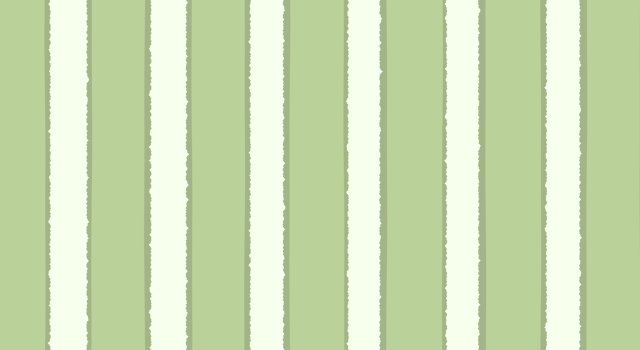
This pattern is drawn by a WebGL 2 fragment shader. Its source:

```glsl
#version 300 es
precision highp float;
// Six torn white paper stripes with sage borders on a soft green ground.

#define PITCH 0.1549        // stripe spacing, in canvas widths
#define FIRST 0.1068        // centre of the first stripe
#define BAND_HALF 0.0352    // half width of the sage band
#define BORDER_LEFT 0.0078  // mean border left of the white
#define BORDER_RIGHT 0.0072 // border right of the first white stripe
#define VARIATION 0.0019    // change of width between stripes
#define TEAR_DEPTH 0.0045   // height of the torn bumps
#define TEAR_FREQ 85.0      // torn bumps per canvas width

uniform vec2 u_resolution;
out vec4 fragColor;

const vec3 GROUND = vec3(0.73, 0.82, 0.60);
const vec3 PAPER = vec3(0.97, 1.00, 0.93);
const vec3 SAGE = vec3(0.64, 0.71, 0.53);

float hash(vec2 p) {
    return fract(sin(dot(p, vec2(127.1, 311.7))) * 43758.5);
}

// One-dimensional cellular noise: distance to the nearest jittered point.
float cells(float t, float seed) {
    float cell = floor(t);
    float nearest = 2.0;
    for (float k = -1.0; k <= 1.0; k++) {
        float point = cell + k + hash(vec2(cell + k, seed));
        nearest = min(nearest, abs(t - point));
    }
    return nearest;
}

// Torn profile around zero; cusps point out of the paper.
float tear(float y, float seed) {
    float coarse = cells(y * TEAR_FREQ, seed);
    float fine = cells(y * TEAR_FREQ * 2.3, seed + 31.0);
    return TEAR_DEPTH * (coarse * coarse - 0.13 + 0.5 * (fine - 0.3));
}

// Slow bend of the cut outer edges.
float drift(float y, float seed) {
    return 0.0006 * sin(y * 9.0 + seed * 2.4) + 0.0003 * sin(y * 23.0 + seed);
}

// Coverage of the span between two vertical edges.
float span(float x, float left, float right, float aa) {
    return smoothstep(-aa, aa, x - left) * smoothstep(-aa, aa, right - x);
}

void main() {
    vec2 p = gl_FragCoord.xy / u_resolution.x;
    float aa = 0.8 / u_resolution.x;

    // Stripe index and position from its slightly shifted centre
    float column = (p.x - FIRST) / PITCH + 0.5;
    float id = floor(column);
    float x = (fract(column) - 0.5) * PITCH - 0.0013 * sin(1.2 * id);

    // Sage band
    float halfWidth = BAND_HALF + VARIATION * sin(1.2 * id + 0.7);
    float bandLeft = -halfWidth + drift(p.y, id);
    float bandRight = halfWidth + drift(p.y, id + 7.0);

    // Torn paper inside the band, with uneven borders
    float borderLeft = BORDER_LEFT + VARIATION * sin(1.35 * id);
    float borderRight = BORDER_RIGHT + 2.0 * VARIATION * sin(0.38 * id);
    float paperLeft = -halfWidth + borderLeft - tear(p.y, id * 2.0 + 3.0);
    float paperRight = halfWidth - borderRight + tear(p.y, id * 2.0 + 4.0);

    vec3 color = mix(GROUND, SAGE, span(x, bandLeft, bandRight, aa));
    color = mix(color, PAPER, span(x, paperLeft, paperRight, aa));
    fragColor = vec4(color, 1.0);
}
```
